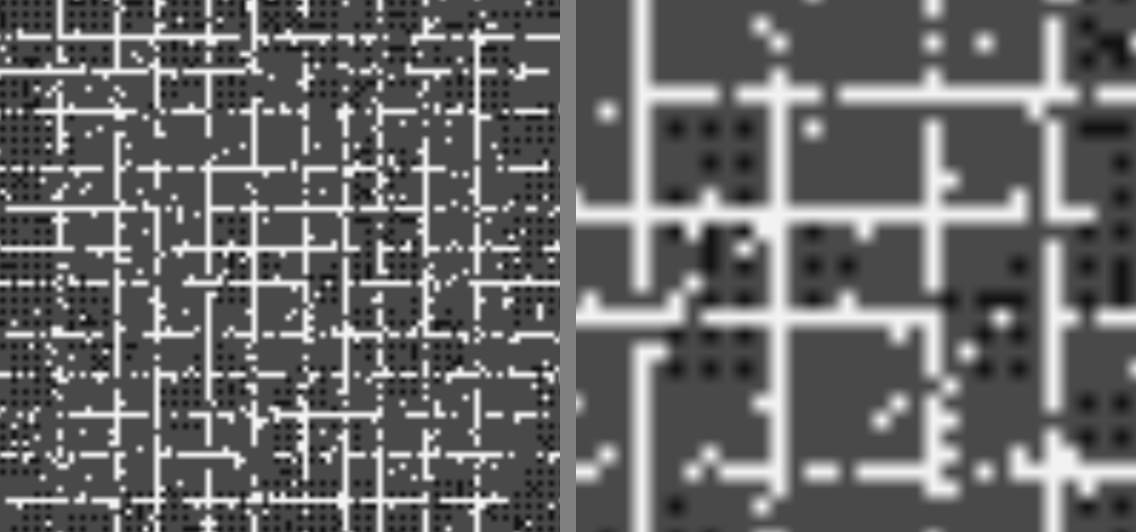
Left, the full canvas; right, a detail of the centre.
This pattern is drawn by a Shadertoy shader. Its source:

```glsl
const vec2 GRID = vec2(98.0, 93.0);
const float GROUND = 0.285;
const float INK = 0.07;
const float CHALK = 0.95;

// Uneven street positions, in cells; the outermost columns lie off canvas
const float COLUMNS[12] = float[12](-9.0, 10.0, 20.0, 27.0, 36.0, 44.0,
                                    53.0, 60.0, 66.0, 74.0, 83.0, 110.0);
const float ROWS[12] = float[12](6.0, 12.0, 19.0, 29.0, 36.0, 43.0,
                                 49.0, 58.0, 65.0, 72.0, 79.0, 87.0);

float hash(vec2 p, float seed) {
    vec3 q = fract((p.xyx + seed) * vec3(0.1031, 0.1030, 0.0973));
    q += dot(q, q.yzx + 33.33);
    return fract((q.x + q.y) * q.z);
}

float lineDistance(float position, float lines[12]) {
    float nearest = 100.0;
    for (int i = 0; i < 12; i++) nearest = min(nearest, abs(position - lines[i]));
    return nearest;
}

// Worn line: each stretch has its own chance of gaps
bool isDash(float along, float lineId, float seed) {
    float wear = hash(vec2(floor(along / 6.0), lineId), seed);
    float gapChance = 0.05 + 0.85 * wear * wear;
    return hash(vec2(along, lineId), seed + 17.0) > gapChance;
}

// Random value shared by all points nearest to one jittered site
float cellularId(vec2 p, float seed) {
    float nearest = 10.0;
    float id = 0.0;
    for (int y = -1; y <= 1; y++) {
        for (int x = -1; x <= 1; x++) {
            vec2 tile = floor(p) + vec2(x, y);
            vec2 site = tile + vec2(hash(tile, seed), hash(tile, seed + 5.0));
            float d = distance(p, site);
            if (d < nearest) {
                nearest = d;
                id = hash(tile, seed + 11.0);
            }
        }
    }
    return id;
}

float boxDistance(vec2 p, vec2 center, vec2 halfSize) {
    vec2 d = abs(p - center) - halfSize;
    return length(max(d, 0.0)) + min(max(d.x, d.y), 0.0);
}

// Chance that a patch is stippled: high at the rim and in two inner blocks
float stippleChance(vec2 cell) {
    float rim = smoothstep(-13.0, -4.0, boxDistance(cell, GRID * 0.5, GRID * 0.5));
    float block = boxDistance(cell, vec2(67.0, 31.0), vec2(7.0, 18.0));
    block = min(block, boxDistance(cell, vec2(33.0, 9.0), vec2(12.0, 9.0)));
    return max(mix(0.2, 0.83, rim), 0.85 * (1.0 - smoothstep(-1.0, 2.0, block)));
}

float cellTone(vec2 cell) {
    float toColumn = lineDistance(cell.x, COLUMNS);
    float toRow = lineDistance(cell.y, ROWS);

    // Broken streets
    if (toColumn < 0.5 && isDash(cell.y, cell.x, 3.0)) return CHALK;
    if (toRow < 0.5 && isDash(cell.x, cell.y, 41.0)) return CHALK;

    // Stray marks, denser beside the streets
    float beside = 1.0 - step(1.5, min(toColumn, toRow));
    if (hash(cell, 71.0) < mix(0.025, 0.075, beside)) return CHALK;

    // Stippled patches with a few missing and extra dots
    if (min(toColumn, toRow) > 0.5 && cellularId(cell / 9.0, 23.0) < stippleChance(cell)) {
        bool onLattice = all(lessThan(mod(cell, 2.0), vec2(0.5)));
        float flaw = hash(cell, 97.0);
        if (onLattice ? flaw > 0.05 : flaw < 0.035) return INK;
    }
    return GROUND;
}

// Blend neighbouring cells for soft, rounded marks
float softTone(vec2 p) {
    vec2 cell = floor(p);
    vec2 f = p - cell;
    f = mix(f, f * f * (3.0 - 2.0 * f), 0.4);
    float upper = mix(cellTone(cell), cellTone(cell + vec2(1.0, 0.0)), f.x);
    float lower = mix(cellTone(cell + vec2(0.0, 1.0)), cellTone(cell + 1.0), f.x);
    return mix(upper, lower, f.y);
}

void mainImage(out vec4 fragColor, in vec2 fragCoord) {
    vec2 uv = fragCoord / iResolution.xy;
    vec2 p = vec2(uv.x, 1.0 - uv.y) * GRID - 0.5;
    fragColor = vec4(vec3(softTone(p)), 1.0);
}
```
